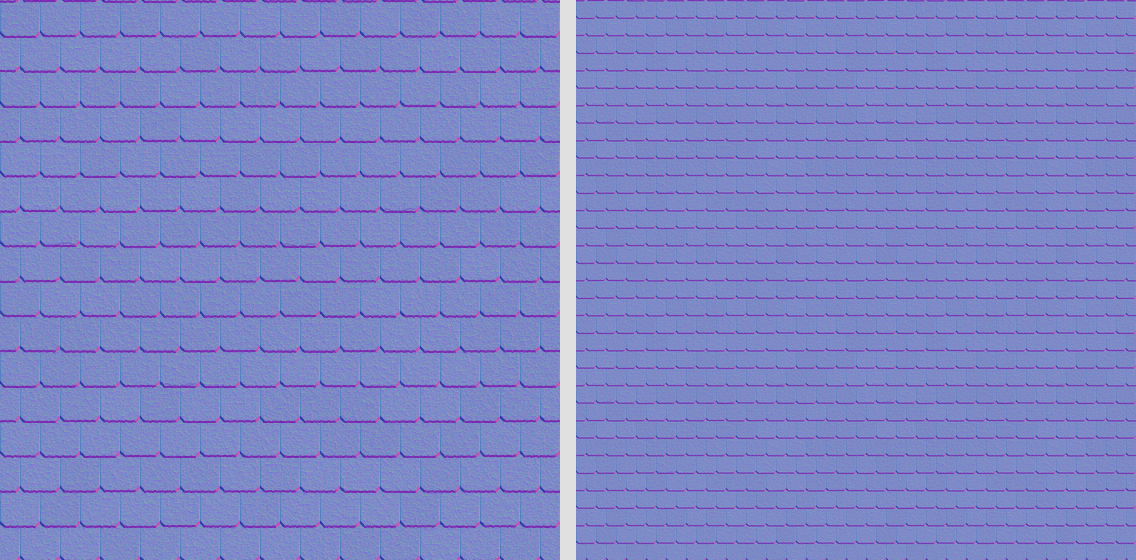
Left, the tile; right, the same tile 2 across and 2 down.
Write a three.js fragment shader that draws this texture map.

```glsl
varying vec2 vUv;

float hash(vec2 p) {
  return fract(sin(dot(p, vec2(127.1, 311.7))) * 4375.85);
}

// Offset to the nearest cell point, wrapping after n cells
vec2 cellTilt(vec2 uv, float n) {
  vec2 p = uv * n;
  vec2 cell = floor(p);
  vec2 nearest = vec2(2.0);
  for (int j = -1; j <= 1; j++) {
    for (int i = -1; i <= 1; i++) {
      vec2 id = cell + vec2(float(i), float(j));
      vec2 key = mod(id, n);
      vec2 d = id + vec2(hash(key), hash(key + 37.3)) - p;
      if (dot(d, d) < dot(nearest, nearest)) nearest = d;
    }
  }
  return nearest;
}

void main() {
  // Staggered courses, counted downwards
  vec2 grid = vec2(vUv.x * 14.0, (1.0 - vUv.y) * 16.0 - 0.097);
  float course = mod(floor(grid.y), 16.0);
  grid.x += 0.5 * mod(course, 2.0);
  vec2 id = vec2(mod(floor(grid.x), 14.0), course);
  float rnd = hash(id + 5.0);
  float wear = hash(id + 61.0);

  // Local position in course heights, y from the top of the shingle
  vec2 q = vec2((fract(grid.x) - 0.5) * 1.143, fract(grid.y));
  float turn = 6.2831853 * vUv.x;
  float wobble = 0.006 * sin(turn * 83.0 + course * 2.3) + 0.004 * sin(turn * 149.0 + course * 4.1);

  // Distances inside the outline with clipped lower corners
  float side = 0.5715 - abs(q.x);
  float bottom = 0.965 + 0.03 * rnd + wobble - q.y;
  float corner = (side + bottom - 0.115) * 0.707;
  float lip = min(bottom, corner);

  // Grainy surface
  vec2 grain = 0.085 * cellTilt(vUv, 210.0) + 0.035 * cellTilt(vUv + 0.31, 90.0);
  vec3 color = vec3(0.49, 0.54, 0.78) + vec3(grain, -0.7 * grain.y);
  color += 0.012 * (hash(id + 17.0) - 0.5);

  // Upright joints: cool left rim, warm right rim, beaded where worn
  float onTile = smoothstep(-0.01, 0.02, lip);
  float depth = smoothstep(0.03, 0.75, q.y);
  float beads = 0.5 + 0.5 * sin(q.y * 75.0 + rnd * 6.0 + 2.0 * sin(q.y * 19.0));
  float beaded = mix(1.0, beads, 0.75 * smoothstep(0.45, 0.85, wear));
  float rim = (1.0 - smoothstep(0.012, 0.05, side)) * onTile;
  if (q.x > 0.0) {
    color = mix(color, vec3(0.77, 0.52, 0.75), rim * mix(0.2, 0.95, depth) * beaded);
  } else {
    color = mix(color, vec3(0.27, 0.50, 0.75), rim * mix(0.5, 0.8, depth));
  }

  // Occasional hairline split above the lower edge
  float split = abs(bottom - 0.09 - 0.035 * sin(q.x * 7.0 + rnd * 6.0) - 0.012 * sin(q.x * 31.0));
  float splitMask = step(0.965, hash(id + 91.0)) * smoothstep(0.08, 0.2, side);
  color = mix(color, vec3(0.45, 0.36, 0.78), 0.75 * splitMask * (1.0 - smoothstep(0.006, 0.035, split)));

  // Lower lip and its clipped corners
  float band = smoothstep(-0.012, 0.02, lip) * (1.0 - smoothstep(0.045, 0.085, lip));
  vec3 cornerColor = q.x < 0.0 ? vec3(0.20, 0.23, 0.67) : vec3(0.77, 0.32, 0.70);
  vec3 lipColor = mix(vec3(0.48, 0.17, 0.70), cornerColor, smoothstep(-0.02, 0.03, bottom - corner));
  lipColor.rg += 0.8 * grain;
  color = mix(color, lipColor, band);

  gl_FragColor = vec4(color, 1.0);
}
```
